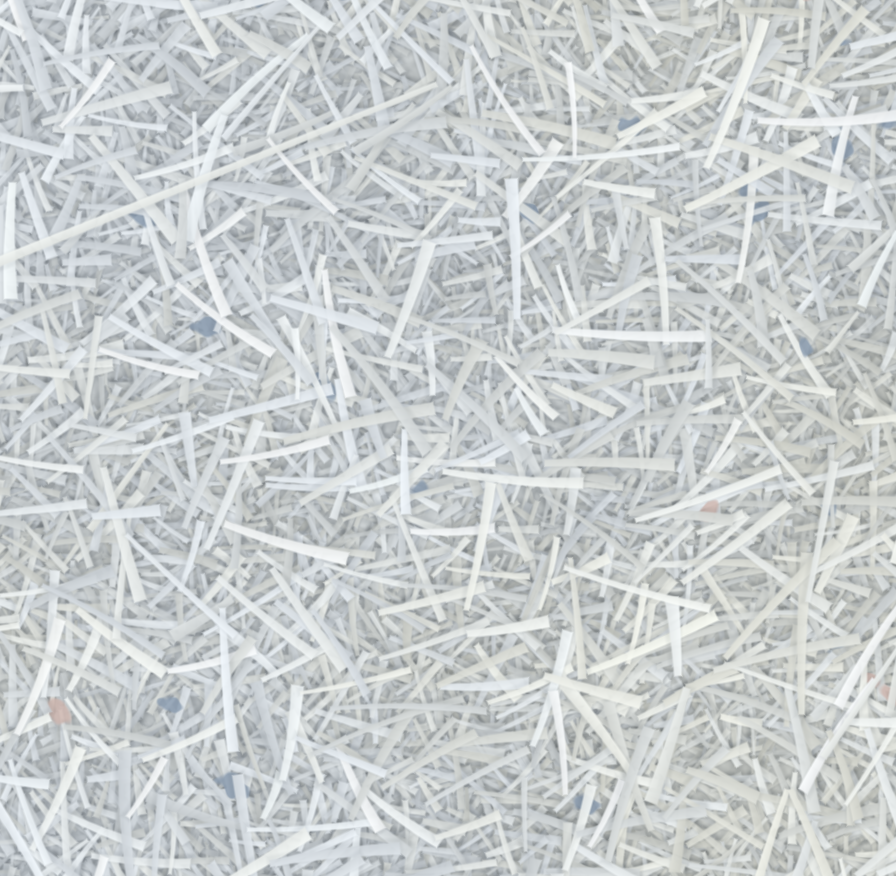
Give the GLSL for this texture, as a WebGL 2 fragment shader.

```glsl
#version 300 es
precision highp float;

#define LAYERS 10
#define STRAWS_PER_CELL 2
#define FINE_CELL 0.034
#define COARSE_CELL 0.112
#define FINE_WIDTH 0.0022
#define COARSE_WIDTH 0.0048
#define SOFTNESS 0.0017
#define SHADOW 0.055
#define CHIP_CELL 0.11
#define CHIP_SHARE 0.22
#define CHIP_LAYER 7

uniform vec2 u_resolution;
out vec4 fragColor;

const float PI = 3.14159;

// Integer hash: three independent values in 0..1
vec3 hash3(vec2 cell, int seed) {
    uvec3 v = uvec3(ivec3(ivec2(cell), seed)) * 1664525u + 1013904223u;
    v.x += v.y * v.z; v.y += v.z * v.x; v.z += v.x * v.y;
    v ^= v >> 16u;
    v.x += v.y * v.z; v.y += v.z * v.x; v.z += v.x * v.y;
    return vec3(v >> 8u) / 16777216.0;
}

float noise(vec2 p, int seed) {
    vec2 i = floor(p), f = fract(p);
    f = f * f * (3.0 - 2.0 * f);
    float low = mix(hash3(i, seed).x, hash3(i + vec2(1, 0), seed).x, f.x);
    float high = mix(hash3(i + vec2(0, 1), seed).x, hash3(i + vec2(1, 1), seed).x, f.x);
    return mix(low, high, f.y);
}

vec2 rotate(vec2 p, float angle) {
    float c = cos(angle), s = sin(angle);
    return vec2(c * p.x + s * p.y, c * p.y - s * p.x);
}

// Lays one tapered stalk, with a soft shadow, over the ground; q.x runs along it
void layStalk(inout vec3 ground, vec2 q, float halfLength, float halfWidth, vec3 tone, float opacity) {
    float along = abs(q.x) - halfLength;
    float taper = halfWidth * (1.0 - 0.3 * q.x / halfLength);
    float edge = max(along, abs(q.y) - taper);
    float shade = 1.0 - smoothstep(0.0, 0.006, max(along, abs(q.y + 0.002) - taper));
    ground *= 1.0 - SHADOW * shade * vec3(1.05, 1.0, 0.95);
    float ridge = 0.025 * clamp(q.y / halfWidth, -1.0, 1.0);
    float cover = 1.0 - smoothstep(-SOFTNESS, SOFTNESS, edge);
    ground = mix(ground, tone + ridge, cover * opacity);
}

// Pale stalk colour, from cool grey-blue to cream
vec3 stalkTone(float value, float warmth) {
    vec3 tint = mix(vec3(-0.022, 0.003, 0.024), vec3(0.004, 0.010, -0.022), warmth);
    return min(vec3(value) + tint, vec3(0.955, 0.965, 0.97));
}

void strawLayer(inout vec3 ground, vec2 p, int layer, float warmth) {
    float height = float(layer) / float(LAYERS - 1);
    float size = mix(FINE_CELL, COARSE_CELL, height * height);
    vec2 shifted = p + 0.37 * size * float(layer);
    vec2 home = floor(shifted / size);
    float lean = PI * 1.6 * noise(home * size * 5.0, 91);
    for (int k = 0; k < 9 * STRAWS_PER_CELL; k++) {
        int n = k / STRAWS_PER_CELL;
        vec2 cell = home + vec2(n % 3, n / 3) - 1.0;
        int seed = layer * 16 + k % STRAWS_PER_CELL;
        vec3 place = hash3(cell, seed);
        vec3 look = hash3(cell, seed + 500);
        if (fract(look.x * 37.0) > mix(1.0, 0.6, height)) continue;
        lean = PI * 1.6 * noise(cell * size * 5.0, 91);
        vec2 q = rotate(shifted - (cell + place.xy) * size, lean + (place.z - 0.5) * 2.5);
        float halfLength = size * mix(0.35, 0.85, look.x);
        q.y += (look.z - 0.5) * 0.12 * q.x * q.x / halfLength;
        float halfWidth = mix(FINE_WIDTH, COARSE_WIDTH, height) * mix(0.65, 1.3, look.y);
        float value = mix(0.80, 0.915, height) + (look.z - 0.5) * 0.15;
        float tint = clamp(warmth + (fract(look.y * 29.0) - 0.5) * 0.9, 0.0, 1.0);
        layStalk(ground, q, halfLength, halfWidth, stalkTone(value, tint), mix(0.8, 0.93, height));
    }
}

// Scattered slate and rust fragments
void chips(inout vec3 ground, vec2 p) {
    vec2 home = floor(p / CHIP_CELL);
    for (int n = 0; n < 9; n++) {
        vec2 cell = home + vec2(n % 3, n / 3) - 1.0;
        vec3 place = hash3(cell, 700);
        vec3 look = hash3(cell, 701);
        if (look.x > CHIP_SHARE) continue;
        vec2 q = rotate(p - (cell + place.xy) * CHIP_CELL, place.z * PI);
        float radius = mix(0.009, 0.019, look.y);
        float edge = length(q * vec2(1.0, 1.6)) - radius + 0.012 * (noise(p * 110.0, 702) - 0.5);
        vec3 tone = look.z < 0.6 ? vec3(0.53, 0.60, 0.68) : vec3(0.80, 0.70, 0.67);
        ground = mix(ground, tone, 0.8 * (1.0 - smoothstep(-0.004, 0.003, edge)));
    }
}

void main() {
    vec2 p = gl_FragCoord.xy / u_resolution.y;

    // Dusty ground and broad drifts of warm and cool light
    float warmth = clamp(0.15 + 0.35 * p.x + 0.6 * (noise(p * 4.0, 11) - 0.4), 0.0, 1.0);
    float dust = 0.6 * noise(p * 60.0, 12) + 0.4 * noise(p * 150.0, 13);
    vec3 color = stalkTone(0.69 + 0.14 * dust, warmth);

    // Straw from fine litter up to coarse stalks
    for (int layer = 0; layer < LAYERS; layer++) {
        if (layer == CHIP_LAYER) chips(color, p);
        strawLayer(color, p, layer, warmth);
    }

    // One long stem across the upper left
    vec2 stem = rotate(p - vec2(0.23, 0.795), 0.385);
    layStalk(color, stem, 0.29, 0.0045, stalkTone(0.92, 0.6), 0.92);

    // Soft mottling of the light
    color += 0.03 * (noise(p * 9.0, 14) - 0.5);
    fragColor = vec4(color, 1.0);
}
```
